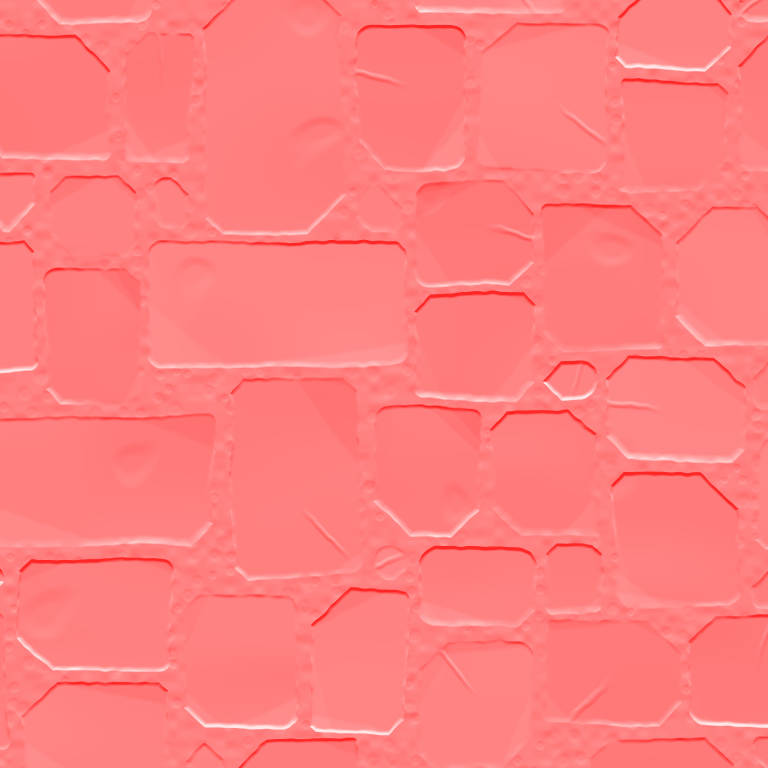
Reproduce this texture map procedurally as a WebGL 1 fragment shader.

```glsl
precision highp float;
// Irregular masonry as the vertical slope channel of a relief map, in pinks.
// A pinwheel lattice of chamfered stones gives a height; its difference along
// y is the shade, to which each stone adds a tilt and a few chiselled facets.
uniform vec2 u_resolution;

const float CELLS = 4.0;

struct Stone { float dist; vec2 extent; vec2 local; float id; };

float hash(vec2 p) {
  vec3 q = fract(p.xyx * 0.1031);
  q += dot(q, q.yzx + 33.33);
  return fract((q.x + q.y) * q.z);
}

float noise(vec2 p) {
  vec2 i = floor(p), f = fract(p);
  f = f * f * (3.0 - 2.0 * f);
  return mix(mix(hash(i), hash(i + vec2(1, 0)), f.x),
             mix(hash(i + vec2(0, 1)), hash(i + 1.0), f.x), f.y);
}

float pick(float id, float k) { return hash(vec2(id * 97.0 + k, k * 13.7)); }

// Scattered flat-topped domes, present in a given share of the unit cells
float domes(vec2 p, float share) {
  float top = 0.0;
  for (int y = -1; y <= 1; y++)
  for (int x = -1; x <= 1; x++) {
    vec2 c = floor(p) + vec2(x, y);
    vec2 seat = c + 0.2 + 0.6 * vec2(hash(c + 3.1), hash(c + 8.7));
    float radius = 0.25 + 0.3 * hash(c + 5.3);
    float dome = 1.0 - smoothstep(radius * 0.35, radius, length(p - seat));
    top = max(top, dome * step(hash(c + 11.9), share));
  }
  return top;
}

// Distance by which a lattice edge is pushed off its grid line
float push(vec2 c, float axis) { return 0.03 + 0.23 * hash(c + axis * 41.3 + 17.0); }

// Keeps the nearest block, slightly turned, each corner cut by its own amount
void addStone(inout Stone s, vec2 p, vec2 lo, vec2 hi, float id) {
  vec2 extent = (hi - lo) * 0.5 / CELLS - 0.003 - 0.009 * pick(id, 1.0);
  float least = min(extent.x, extent.y);
  if (least < 0.02) return;
  float turn = (pick(id, 2.0) - 0.5) * 0.07;
  vec2 q = p - (lo + hi) * 0.5 / CELLS;
  q += turn * vec2(-q.y, q.x);
  float radius = min(0.005 + 0.018 * pick(id, 3.0), least);
  vec2 a = abs(q) - extent;
  vec2 b = a + radius;
  float d = length(max(b, 0.0)) + min(max(b.x, b.y), 0.0) - radius;
  float cut = pick(id, 30.0 + sign(q.x) + 3.0 * sign(q.y));
  d = max(d, 0.707 * (a.x + a.y + min(0.05 * cut * cut, least)));
  if (d < s.dist) s = Stone(d, extent, q, id);
}

Stone nearestStone(vec2 p) {
  Stone s = Stone(9.0, vec2(1), vec2(0), 0.0);
  vec2 g = p * CELLS, ex = vec2(1, 0), ey = vec2(0, 1);
  for (int y = -1; y <= 1; y++)
  for (int x = -1; x <= 1; x++) {
    vec2 c = floor(g) + vec2(x, y);
    float side = 1.0 - 2.0 * mod(c.x + c.y, 2.0), id = hash(c + 60.0);
    vec2 near = side * vec2(push(c, 0.0), -push(c, 1.0));
    // Small filler block in the gap at the lattice corner
    vec2 far = side * vec2(-push(c - ey, 0.0), push(c - ex, 1.0));
    addStone(s, p, c + min(near, far), c + max(near, far), fract(id + 0.53));
    // Main block, alternately tall and wide, sometimes split across
    vec2 lo = c + near;
    vec2 hi = c + 1.0 + side * vec2(-push(c + ex, 0.0), push(c + ey, 1.0));
    if (pick(id, 4.0) < 0.45) {
      vec2 along = side > 0.0 ? ey : ex;
      vec2 cut = mix(lo, hi, 0.35 + 0.3 * pick(id, 5.0));
      if (dot(g - cut, along) > 0.0) { lo = mix(lo, cut, along); id = fract(id + 0.31); }
      else hi = mix(hi, cut, along);
    }
    addStone(s, p, lo, hi, id);
  }
  return s;
}

// x: height, y: shade added by tilt and facets
vec2 surface(vec2 p) {
  vec2 wobble = vec2(noise(p * 11.0), noise(p * 11.0 + 40.0)) - 0.5;
  vec2 grit = vec2(noise(p * 95.0), noise(p * 95.0 + 90.0)) - 0.5;
  Stone s = nearestStone(p + wobble * 0.008 + grit * 0.002);
  vec2 q = s.local;

  // Bevel: broad along the bottom, thin along the top, fading in places
  float width = mix(0.005 + 0.007 * pick(s.id, 6.0), 0.005, smoothstep(-0.03, 0.03, q.y));
  float t = clamp(-s.dist / width, 0.0, 1.0);
  float rise = t * (2.0 - t);
  float strength = smoothstep(0.15, 0.9, noise(p * 6.0 + s.id * 50.0));
  float height = rise * (0.0002 + 0.0016 * strength);

  // Rough mortar with pebbles; worn stone with a few lumps
  float mortar = 0.0006 * (noise(p * 80.0) - 0.5) + 0.00024 * domes(p * 42.0, 0.5);
  float worn = 0.0011 * (noise(p * 6.0) - 0.5) + 0.0006 * domes(p * 14.0 + wobble, 0.045);
  height += mix(mortar, worn, rise);

  // Tapered crack across some stones
  float angle = 6.2832 * pick(s.id, 7.0);
  vec2 dir = vec2(cos(angle), sin(angle));
  vec2 k = q - s.extent * dir * 0.75;
  float off = abs(dot(k, vec2(-dir.y, dir.x)) + wobble.x * 0.02);
  float taper = 1.0 - smoothstep(0.01, 0.055, abs(dot(k, dir)));
  height -= 0.0005 * rise * taper * step(pick(s.id, 8.0), 0.4) * (1.0 - smoothstep(0.0, 0.005, off));

  // Tilt of the face and straight-edged facets towards the rim
  float shade = (pick(s.id, 9.0) - 0.5) * 0.052;
  for (int i = 0; i < 3; i++) {
    float a = 6.2832 * pick(s.id, 10.0 + float(i));
    vec2 n = vec2(cos(a), sin(a));
    float over = dot(q / max(s.extent, 0.01), n) - 0.7 - 0.4 * pick(s.id, 20.0 + float(i));
    shade -= n.y * 0.045 * smoothstep(0.0, 0.05, over);
  }
  return vec2(height, shade * rise);
}

void main() {
  vec2 p = gl_FragCoord.xy / u_resolution;
  vec2 stride = vec2(0.0, 0.0011);
  vec2 above = surface(p + stride), below = surface(p - stride);
  float slope = (above.x - below.x) / (2.0 * stride.y);
  float tone = 0.5 + slope + 0.5 * (above.y + below.y);
  gl_FragColor = vec4(1.0, vec2(clamp(tone, 0.15, 0.9)), 1.0);
}
```
